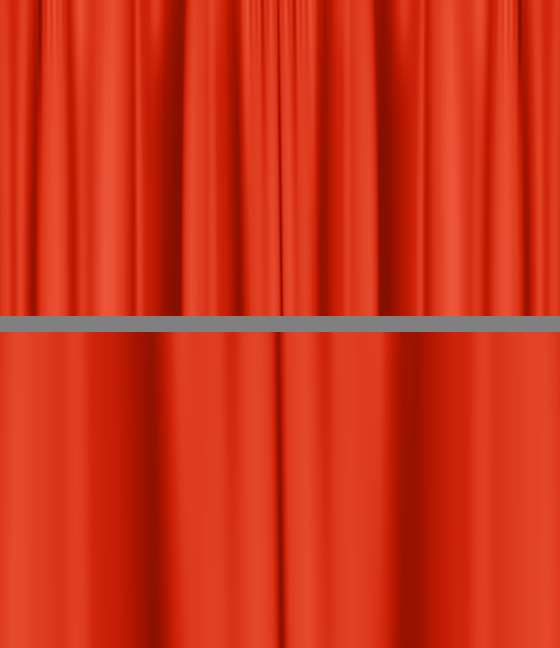
Top: the whole. Bottom: its middle third, enlarged.
Give the GLSL for this texture, as a Shadertoy shader.

```glsl
// A closed red stage curtain: two mirrored drapes meeting at a central seam.
// Each drape sums soft asymmetric ridges and valleys, gathered into pleats at
// the top; the resulting tone is looked up in a red colour ramp.

const float TAU = 6.2831853;

const vec3 SHADOW    = vec3(0.53, 0.06, 0.00);
const vec3 DEEP_RED  = vec3(0.72, 0.09, 0.00);
const vec3 RED       = vec3(0.81, 0.14, 0.04);
const vec3 LIGHT_RED = vec3(0.87, 0.23, 0.12);
const vec3 SHEEN     = vec3(0.93, 0.34, 0.23);

// Folds: centre, left softness, right softness, strength.
const vec4 RIDGES[10] = vec4[10](
    vec4(0.012, 0.012, 0.008, 0.28), vec4(0.036, 0.007, 0.009, 0.32),
    vec4(0.096, 0.024, 0.028, 0.42), vec4(0.149, 0.010, 0.009, 0.20),
    vec4(0.189, 0.020, 0.034, 0.50), vec4(0.249, 0.005, 0.009, 0.30),
    vec4(0.341, 0.012, 0.027, 0.38), vec4(0.380, 0.007, 0.008, 0.25),
    vec4(0.458, 0.016, 0.013, 0.30), vec4(0.485, 0.010, 0.013, 0.38));

const vec4 VALLEYS[6] = vec4[6](
    vec4(0.061, 0.012, 0.008, -0.36), vec4(0.131, 0.010, 0.008, -0.27),
    vec4(0.238, 0.009, 0.005, -0.24), vec4(0.321, 0.044, 0.005, -0.44),
    vec4(0.427, 0.021, 0.012, -0.34), vec4(0.500, 0.003, 0.003, -0.50));

// Gathers hanging from the top: centre, softness, length, strength.
const vec4 GATHERS[6] = vec4[6](
    vec4(0.073, 0.004, 0.40, -0.30), vec4(0.146, 0.014, 0.25, 0.26),
    vec4(0.280, 0.014, 0.20, 0.42),  vec4(0.390, 0.016, 0.18, 0.16),
    vec4(0.441, 0.007, 0.55, 0.34),  vec4(0.472, 0.005, 0.45, -0.24));

float bell(float d) {
    return exp(-d * d);
}

float fold(float x, vec4 shape) {
    float d = x - shape.x;
    return shape.w * bell(d / (d < 0.0 ? shape.y : shape.z));
}

float gather(float x, float drop, vec4 shape) {
    return shape.w * bell((x - shape.x) / shape.y) * bell(drop / shape.z);
}

// Layered sines give fine vertical threads.
float threads(float x) {
    return 0.5 * sin(x * 190.0) + 0.3 * sin(x * 437.0 + 1.3) + 0.2 * sin(x * 713.0 + 4.0);
}

// Folds drift sideways as they rise.
float lean(float x, float height) {
    return 0.009 * height * height * cos(TAU * (x - 0.06) / 0.14)
         * smoothstep(0.5, 0.44, x);
}

float drapeTone(float x, float height) {
    float drop = 1.0 - height;
    float hung = x - lean(x, height);
    float tone = 0.43;
    for (int i = 0; i < RIDGES.length(); i++)
        tone += fold(hung, RIDGES[i]) * mix(1.0, 0.78, height * height);
    for (int i = 0; i < VALLEYS.length(); i++)
        tone += fold(hung, VALLEYS[i]) * mix(1.0, 0.75, height * height);
    for (int i = 0; i < GATHERS.length(); i++)
        tone += gather(x, drop, GATHERS[i]);

    // Tight pleats cluster on the outer and inner gathers.
    float cluster = bell((x - 0.09) / 0.025) + bell((x - 0.47) / 0.035);
    tone += 0.13 * cluster * sin(x * TAU * 95.0) * bell(drop / 0.18);
    return tone;
}

vec3 clothColor(float tone) {
    vec3 color = mix(SHADOW, DEEP_RED, smoothstep(0.02, 0.28, tone));
    color = mix(color, RED, smoothstep(0.22, 0.46, tone));
    color = mix(color, LIGHT_RED, smoothstep(0.42, 0.68, tone));
    return mix(color, SHEEN, smoothstep(0.62, 0.98, tone));
}

void mainImage(out vec4 fragColor, in vec2 fragCoord) {
    vec2 uv = fragCoord / iResolution.xy;

    // Tilt the seam slightly, then mirror the drape about it.
    float x = uv.x + 0.0065 * (uv.y - 0.5) * bell((uv.x - 0.5) / 0.1);
    float side = 0.5 - abs(x - 0.5);

    float tone = drapeTone(side, uv.y) + 0.025 * threads(x);
    fragColor = vec4(clothColor(tone), 1.0);
}
```
